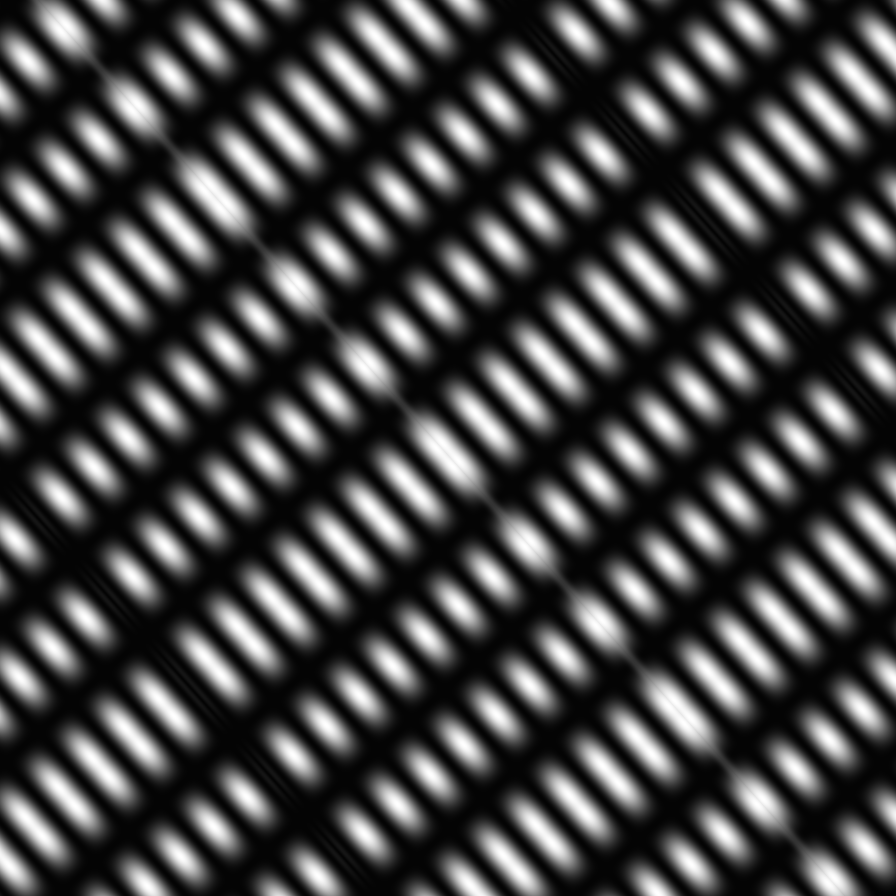
Write a Shadertoy shader that draws this pattern.

```glsl
#define CENTER vec2(0.4993, 0.4928)  // symmetry point of the weave
#define TILT 0.733                   // rotation of the rows, radians
#define CELL 0.3872                  // row repeat, also half the mirror width
#define FRINGE 0.0497                // spacing of the bright bars
#define FRINGE_SHIFT 0.0044          // widens the bar on the mirror axis
#define SHORT_LOBE 0.305             // short lobe length, in cells
#define LOBE_SOFTNESS 0.025          // rounds the fold inside long lobes
#define SEAM_WIDTH 0.008             // dark hairline between mirrors
#define BRIDGE_WIDTH 0.006           // glow joining lobes on the mirror axis
#define BRIDGE_LEVEL 0.2

const float PI = 3.14159265;

float square(float x) { return x * x; }

// Distance to the nearest multiple of period
float foldDistance(float x, float period) {
    return abs(x - period * floor(x / period + 0.5));
}

// Bars mirrored about the axis, with a dark seam at the far fold
float fringeProfile(float axisDistance) {
    float bars = square(cos(PI * (axisDistance - FRINGE_SHIFT) / FRINGE));
    return bars * smoothstep(0.0, SEAM_WIDTH, CELL - axisDistance);
}

// One long lobe and two short lobes per cell
float lobeProfile(float along) {
    float t = foldDistance(along / CELL, 1.0);
    t = min(sqrt(t * t + square(LOBE_SOFTNESS)), 0.5);
    return square(sin(PI * (0.5 - t) / SHORT_LOBE));
}

void mainImage(out vec4 fragColor, in vec2 fragCoord) {
    vec2 p = fragCoord / iResolution.y - CENTER;

    // Rotated axes: across the bars and along them
    vec2 acrossDir = vec2(cos(TILT), sin(TILT));
    vec2 alongDir = vec2(acrossDir.y, -acrossDir.x);
    float axisDistance = foldDistance(dot(p, acrossDir), 2.0 * CELL);

    // Product of both profiles, with faint bridges on the axis
    float bridge = BRIDGE_LEVEL * exp(-square(axisDistance / BRIDGE_WIDTH));
    float lobes = mix(lobeProfile(dot(p, alongDir)), 1.0, bridge);
    float shade = fringeProfile(axisDistance) * lobes;

    fragColor = vec4(vec3(mix(0.015, 1.0, shade)), 1.0);
}
```
